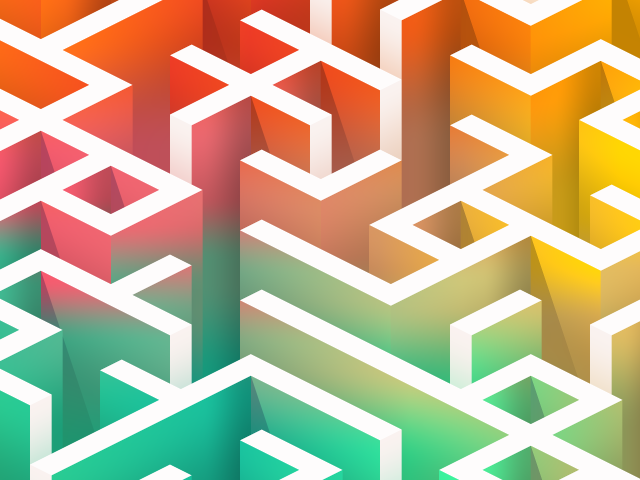
Give the GLSL for this background, as a Shadertoy shader.

```glsl
const float HALF_WALL = 0.155;

float hash(vec2 n) {
    vec3 q = fract(n.xyx * vec3(0.1031, 0.1030, 0.0973));
    q += dot(q, q.yzx + 33.33);
    return fract((q.x + q.y) * q.z);
}

// Wall from a node to its neighbour along u (up-right on screen)
bool wallU(vec2 node) {
    float a = hash(node), b = hash(node + vec2(1, 0));
    return a < 0.32 || (b > 0.52 && b < 0.80);
}

// Wall from a node to its neighbour along v (up-left on screen)
bool wallV(vec2 node) {
    float a = hash(node), b = hash(node + vec2(0, 1));
    return (a > 0.26 && a < 0.58) || b > 0.76;
}

bool solid(vec2 p) {
    vec2 node = floor(p + 0.5), f = p - node;
    bvec2 near = lessThan(abs(f), vec2(HALF_WALL));
    if (!near.x && !near.y) return false;
    bool uAhead = wallU(node), uBack = wallU(node - vec2(1, 0));
    bool vAhead = wallV(node), vBack = wallV(node - vec2(0, 1));
    if (near.y && (f.x > 0.0 ? uAhead : uBack)) return true;
    if (near.x && (f.y > 0.0 ? vAhead : vBack)) return true;
    return near.x && near.y && (uAhead || uBack) && (vAhead || vBack);
}

vec3 ramp(vec3 a, vec3 b, vec3 c, vec3 d, float x) {
    vec3 k = clamp(x * 3.0 - vec3(0, 1, 2), 0.0, 1.0);
    return mix(mix(a, b, k.x), mix(c, d, k.z), k.y);
}

// Paint colour across the canvas, from green below to red and orange above
vec3 paint(vec2 uv) {
    vec3 bottom = ramp(vec3(0.16, 0.76, 0.54), vec3(0.08, 0.70, 0.59),
                       vec3(0.22, 0.90, 0.58), vec3(0.78, 0.64, 0.36), uv.x);
    vec3 lower = ramp(vec3(0.22, 0.70, 0.55), vec3(0.44, 0.66, 0.53),
                      vec3(0.77, 0.74, 0.45), vec3(0.86, 0.68, 0.33), uv.x);
    vec3 middle = ramp(vec3(0.92, 0.33, 0.41), vec3(0.86, 0.41, 0.42),
                       vec3(0.80, 0.56, 0.36), vec3(1.00, 0.80, 0.01), uv.x);
    vec3 top = ramp(vec3(0.96, 0.44, 0.07), vec3(0.88, 0.22, 0.14),
                    vec3(0.90, 0.39, 0.06), vec3(0.99, 0.66, 0.01), uv.x);
    vec3 col = mix(bottom, lower, smoothstep(0.14, 0.34, uv.y));
    col = mix(col, middle, smoothstep(0.38, 0.52, uv.y));
    return mix(col, top, smoothstep(0.62, 0.88, uv.y));
}

vec3 shadeFace(vec2 p, float depth, bool facesLeft, bool isCap, vec2 uv) {
    // Each line of walls takes its paint from a slightly shifted place
    vec2 node = floor(p + 0.5);
    vec2 line = facesLeft ? vec2(node.x, 71.0) : vec2(node.y, 23.0);
    vec2 shift = vec2(hash(line), hash(line + 40.0)) - 0.5;
    shift.y += facesLeft ? 0.2 : -0.2;
    vec3 col = paint(uv + 0.16 * shift);
    if (isCap)
        return mix(vec3(0.98, 0.95, 0.94), col, 0.4 * smoothstep(0.0, 1.6, depth));

    col *= mix(1.06, 0.84, smoothstep(0.0, 1.5, depth));
    if (facesLeft) {
        // Slanted shadow cast from an inner corner
        for (float k = 0.0; k < 2.0; k++) {
            vec2 corner = vec2(node.x, ceil(p.y) + k);
            float away = corner.y - HALF_WALL - p.y;
            if (away < 0.4 * depth && wallU(corner - vec2(1, 0))) {
                vec3 tint = mix(vec3(0.74, 0.74, 0.86), vec3(0.93), smoothstep(0.0, 1.6, depth));
                return col * tint;
            }
        }
    } else {
        // Soft darkening towards an inner corner
        vec2 corner = vec2(ceil(p.x), node.y);
        float away = corner.x - HALF_WALL - p.x;
        if (wallV(corner - vec2(0, 1)))
            col *= 1.0 - 0.22 * smoothstep(0.7, 0.0, away);
    }
    return col;
}

vec3 maze(vec2 pixel) {
    vec2 q = (pixel / iResolution.y - vec2(0.5226, 0.823)) / vec2(0.1458, 0.0729);
    vec2 start = 0.5 * vec2(q.x + q.y, q.y - q.x);
    if (solid(start)) return vec3(0.995, 0.99, 0.99);

    // Follow the view ray down, from one possible wall face to the next
    float depth = 0.0;
    bool facesLeft = true, isCap = false;
    for (int i = 0; i < 28; i++) {
        vec2 f = fract(start + depth + HALF_WALL);
        bvec2 atCap = lessThan(f, vec2(HALF_WALL));
        vec2 ahead = vec2(atCap.x ? HALF_WALL : 1.0, atCap.y ? HALF_WALL : 1.0) - f;
        facesLeft = ahead.x < ahead.y;
        isCap = facesLeft ? atCap.x : atCap.y;
        depth += min(ahead.x, ahead.y) + 0.0001;
        if (solid(start + depth)) break;
    }
    return shadeFace(start + depth, depth, facesLeft, isCap, pixel / iResolution.xy);
}

void mainImage(out vec4 fragColor, in vec2 fragCoord) {
    vec3 sum = vec3(0);
    for (int i = 0; i < 9; i++)
        sum += maze(fragCoord + (vec2(i % 3, i / 3) - 1.0) / 3.0);
    fragColor = vec4(sum / 9.0, 1.0);
}
```
